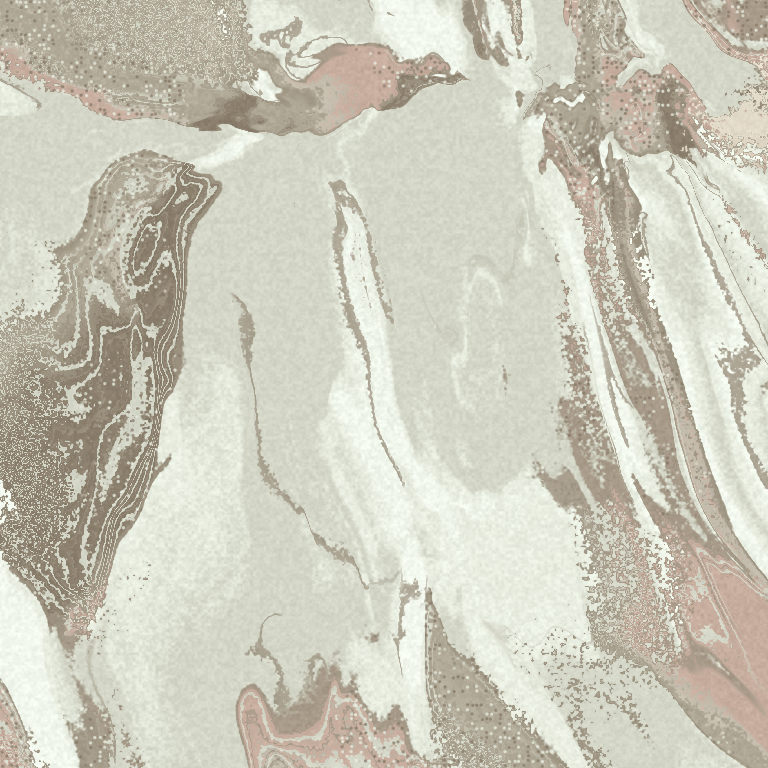
This texture is drawn by a WebGL 1 fragment shader. Its source:

```glsl
precision highp float;
uniform vec2 u_resolution;
// Marbled wallpaper: pale mint pools poured over a taupe and rose ground.
// Sheared, twice-warped noise forms pools, contour ribbons and veins;
// fine grain frays their edges and scattered beads add glitter.

const vec3 WHITE = vec3(0.95, 0.97, 0.93);
const vec3 PALE = vec3(0.91, 0.93, 0.88);
const vec3 MINT = vec3(0.83, 0.84, 0.78);
const vec3 CREAM = vec3(0.90, 0.87, 0.80);
const vec3 BEIGE = vec3(0.77, 0.74, 0.68);
const vec3 ROSE = vec3(0.78, 0.68, 0.62);
const vec3 TAUPE = vec3(0.69, 0.66, 0.59);
const vec3 DARK = vec3(0.62, 0.58, 0.51);
const vec3 DEEP = vec3(0.53, 0.48, 0.41);

const vec2 FLOW_SCALE = vec2(4.4, 2.3);  // features run mostly upright
const float WARP_BROAD = 2.3;
const float WARP_FINE = 1.3;
const float POOL_LEVEL = 0.545;          // higher gives fewer pools
const float EDGE = 0.009;
const float RIBBONS = 17.0;
const float GRAIN_SCALE = 235.0;
const float BEAD_SCALE = 165.0;

float hash(vec2 p) {
  vec3 q = fract(vec3(p.xyx) * 0.1031);
  q += dot(q, q.yzx + 33.33);
  return fract((q.x + q.y) * q.z);
}

float noise(vec2 p) {
  vec2 i = floor(p), f = fract(p);
  f = f * f * (3.0 - 2.0 * f);
  return mix(mix(hash(i), hash(i + vec2(1.0, 0.0)), f.x),
             mix(hash(i + vec2(0.0, 1.0)), hash(i + 1.0), f.x), f.y);
}

float fbm(vec2 p) {
  float sum = 0.0, amp = 0.533;
  for (int i = 0; i < 4; i++) {
    sum += amp * noise(p);
    p = mat2(1.6, 1.2, -1.2, 1.6) * p + 7.3;
    amp *= 0.5;
  }
  return sum;
}

vec2 drift(vec2 p, float seed) {
  return vec2(fbm(p + seed), fbm(p + seed + 41.7)) - 0.5;
}

float blob(vec2 p, vec2 center, vec2 radius) {
  vec2 d = (p - center) / radius;
  return exp(-dot(d, d));
}

// Upright flow at left, diagonal at right, squeezed flat at the top.
vec2 flow(vec2 uv) {
  float lean = 0.12 + 0.75 * smoothstep(0.45, 1.0, uv.x);
  float squeeze = smoothstep(0.62, 1.0, uv.y);
  vec2 q = vec2(uv.x + lean * uv.y, uv.y + 0.7 * squeeze * squeeze);
  q *= FLOW_SCALE;
  q += WARP_BROAD * drift(q * 0.65, 3.1);
  return q + WARP_FINE * drift(q * 1.25, 19.4);
}

// Strength of a round bead in the cell; the sign picks light or dark.
float bead(vec2 p, float density) {
  vec2 cell = floor(p);
  float pick = hash(cell + 91.0);
  vec2 offset = 0.3 * (vec2(hash(cell + 5.0), hash(cell + 13.0)) - 0.5);
  float disc = 1.0 - smoothstep(0.18, 0.5, length(fract(p) - 0.5 - offset));
  return disc * step(pick, density) * sign(hash(cell + 57.0) - 0.55);
}

void main() {
  vec2 uv = gl_FragCoord.xy / u_resolution;
  vec2 q = flow(uv);
  float grain = 0.6 * noise(uv * GRAIN_SCALE)
              + 0.4 * noise(uv * GRAIN_SCALE * 1.8 + 8.0) - 0.5;
  float patches = fbm(uv * 5.0 + 23.0);
  float spray = 0.015 + 0.2 * smoothstep(0.46, 0.68, patches);

  // Height above the pool edge, swollen around the main pours
  float height = fbm(q) - POOL_LEVEL;
  height += 0.15 * blob(uv, vec2(0.37, 0.42), vec2(0.17, 0.27));
  height += 0.13 * blob(uv, vec2(0.03, 0.16), vec2(0.15, 0.15));
  float frayed = height + spray * grain;

  // Ground: taupe, beige, rose and dark films
  float tint = fbm(q * 0.6 + 31.0) + 0.12 * grain;
  float film = fbm(q * vec2(1.5, 1.0) + 57.0) + 0.16 * grain;
  vec3 color = mix(TAUPE, BEIGE, smoothstep(0.46, 0.50, tint));
  color = mix(color, ROSE, smoothstep(0.52, 0.55, tint));
  color = mix(color, DARK, smoothstep(0.575, 0.595, film));
  color = mix(color, DEEP, 0.85 * smoothstep(0.645, 0.665, film));

  // Thin ribbons that follow the pool contours
  float wave = abs(fract(frayed * RIBBONS + 0.8 * tint) - 0.5);
  float ribbonZone = smoothstep(0.47, 0.55, fbm(q * 0.7 + 83.0));
  color = mix(color, MINT, ribbonZone * (1.0 - smoothstep(0.09, 0.16, wave)));
  color = mix(color, DARK, 0.7 * ribbonZone * smoothstep(0.42, 0.47, wave));

  // Sprayed cream sheen toward the upper right
  float sheen = smoothstep(0.55, 0.9, uv.y) * smoothstep(0.1, 0.7, uv.x);
  float speckle = smoothstep(0.58, 0.63, patches + 0.35 * grain);
  color = mix(color, CREAM, sheen * speckle);

  // Pools with a dark rim, soft streaks and broken veins
  float streak = fbm(q * vec2(2.6, 0.9) + 11.0);
  float light = streak + 0.3 * height + 0.06 * grain;
  vec3 pool = mix(MINT, PALE, smoothstep(0.46, 0.62, light));
  pool = mix(pool, WHITE, smoothstep(0.62, 0.74, light));
  float vein = abs(fbm(q * vec2(1.9, 1.1) + 71.0) - 0.5 + 0.04 * grain);
  float veinZone = smoothstep(0.50, 0.58, fbm(q * 1.3 + 47.0));
  pool = mix(pool, DARK, 0.8 * veinZone * (1.0 - smoothstep(0.008, 0.022, vein)));
  float rim = 1.0 - smoothstep(0.008, 0.024, abs(frayed + 0.012));
  color = mix(color, DARK, 0.75 * rim);
  color = mix(color, pool, smoothstep(-EDGE, EDGE, frayed));

  // Glitter beads on the ground, then the embossed paper grain
  float dusty = smoothstep(0.46, 0.62, fbm(uv * 6.0 + 65.0));
  dusty *= 1.0 - smoothstep(-0.01, 0.03, height);
  float glint = bead(uv * BEAD_SCALE, 0.05 + 0.3 * dusty) * dusty;
  color = mix(color, PALE, 0.75 * max(glint, 0.0));
  color = mix(color, DEEP, 0.75 * max(-glint, 0.0));
  color += 0.09 * grain;
  gl_FragColor = vec4(clamp(color, 0.0, 1.0), 1.0);
}
```
